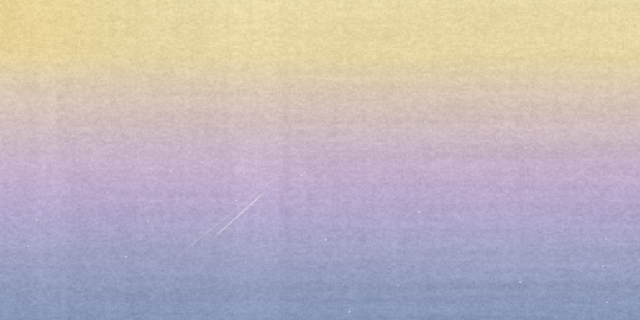
Reproduce this background procedurally as a Shadertoy shader.

```glsl
// Worn paper washed from warm yellow through lilac to dusty blue.
// A vertical colour ramp is overlaid with woven streaks, soft vertical bands,
// fine paper grain, a few thin scratches and scattered pale specks.

#define GRAIN_AMOUNT 0.075
#define FIBRE_AMOUNT 0.035
#define STREAK_AMOUNT 0.050
#define THREAD_AMOUNT 0.016
#define BAND_LIGHT 0.016
#define SPECK_CHANCE 0.07
#define SPECK_CELLS 14.0

float hash(vec2 p) {
    vec3 q = fract(vec3(p.xyx) * 0.1031);
    q += dot(q, q.yzx + 33.33);
    return fract((q.x + q.y) * q.z);
}

float noise(vec2 p) {
    vec2 cell = floor(p), f = fract(p);
    f = f * f * (3.0 - 2.0 * f);
    return mix(mix(hash(cell), hash(cell + vec2(1, 0)), f.x),
               mix(hash(cell + vec2(0, 1)), hash(cell + vec2(1, 1)), f.x), f.y);
}

float signedNoise(vec2 p) { return noise(p) - 0.5; }

// Colour stops: rgb and height, from bottom to top.
vec3 wash(float height) {
    const int STOPS = 9;
    vec4 stops[STOPS] = vec4[STOPS](
        vec4(0.525, 0.585, 0.720, 0.00), vec4(0.565, 0.605, 0.735, 0.10),
        vec4(0.650, 0.645, 0.775, 0.25), vec4(0.705, 0.657, 0.795, 0.36),
        vec4(0.765, 0.682, 0.807, 0.46), vec4(0.800, 0.727, 0.757, 0.58),
        vec4(0.845, 0.775, 0.705, 0.71), vec4(0.895, 0.832, 0.640, 0.83),
        vec4(0.905, 0.848, 0.648, 1.00));
    vec3 colour = stops[0].rgb;
    for (int i = 1; i < STOPS; i++) {
        float t = (height - stops[i - 1].w) / (stops[i].w - stops[i - 1].w);
        colour = mix(colour, stops[i].rgb, clamp(t, 0.0, 1.0));
    }
    return colour;
}

// Thin line that fades at both ends.
float scratch(vec2 p, vec2 a, vec2 b, float width, float pixel) {
    vec2 along = b - a;
    float t = clamp(dot(p - a, along) / dot(along, along), 0.0, 1.0);
    float d = length(p - a - along * t);
    float fade = smoothstep(0.0, 0.2, t) * smoothstep(1.0, 0.8, t);
    return fade * (1.0 - smoothstep(width, width + pixel, d));
}

float specks(vec2 p, float pixel) {
    vec2 cell = floor(p * SPECK_CELLS);
    vec2 spot = 0.2 + 0.6 * vec2(hash(cell + 17.0), hash(cell + 53.0));
    float radius = mix(0.0006, 0.0022, hash(cell + 91.0));
    float d = length(fract(p * SPECK_CELLS) - spot) / SPECK_CELLS;
    float present = step(hash(cell + 7.0), SPECK_CHANCE);
    return present * (1.0 - smoothstep(radius, radius + pixel, d));
}

void mainImage(out vec4 fragColor, in vec2 fragCoord) {
    vec2 p = fragCoord / iResolution.y;
    float across = fragCoord.x / iResolution.x;
    float pixel = 1.0 / iResolution.y;

    // Base wash with a slightly uneven height and a warm upper left corner.
    float waver = 0.012 * signedNoise(p * vec2(2.5, 5.0));
    vec3 colour = wash(p.y + waver);
    float warmth = smoothstep(0.30, 0.0, across) * smoothstep(0.72, 0.90, p.y);
    colour += warmth * vec3(0.002, -0.018, -0.050);

    // Horizontal streaks, stronger toward the lower right.
    float streak = 0.6 * signedNoise(vec2(p.x * 2.0, p.y * 48.0))
                 + 0.4 * signedNoise(vec2(p.x * 5.0 + 9.0, p.y * 110.0));
    float wear = mix(0.45, 1.0, across) * mix(1.15, 0.65, p.y);
    colour += STREAK_AMOUNT * wear * streak;

    // Vertical threads and pale bands.
    float thread = signedNoise(vec2(p.x * 60.0, p.y * 3.0));
    float band = smoothstep(0.66, 0.76, p.x) * smoothstep(0.885, 0.865, p.x);
    band += 0.5 * smoothstep(0.09, 0.13, p.x) * smoothstep(0.20, 0.17, p.x);
    colour += THREAD_AMOUNT * mix(1.2, 0.5, across) * thread + BAND_LIGHT * band;

    // Paper grain and short fibres.
    float grain = 0.6 * signedNoise(p * 230.0) + 0.4 * signedNoise(p * 125.0 + 40.0);
    float fibre = signedNoise(vec2(p.x * 65.0, p.y * 150.0) + 70.0);
    colour += GRAIN_AMOUNT * grain + FIBRE_AMOUNT * fibre;

    // Scratches and specks.
    float broken = 0.5 + 0.5 * noise(p * 70.0);
    float marks = 0.65 * scratch(p, vec2(0.66, 0.25), vec2(0.84, 0.412), 0.0008, pixel);
    marks += 0.28 * scratch(p, vec2(0.53, 0.18), vec2(0.93, 0.50), 0.0005, pixel);
    marks += 0.40 * scratch(p, vec2(0.67, 0.807), vec2(0.75, 0.785), 0.0005, pixel);
    marks += 0.32 * scratch(p, vec2(0.17, 0.544), vec2(0.29, 0.609), 0.0005, pixel);
    marks = marks * broken + 0.5 * specks(p, pixel);
    colour = mix(colour, vec3(0.91, 0.88, 0.88), clamp(marks, 0.0, 0.7));

    fragColor = vec4(clamp(colour, 0.0, 1.0), 1.0);
}
```
